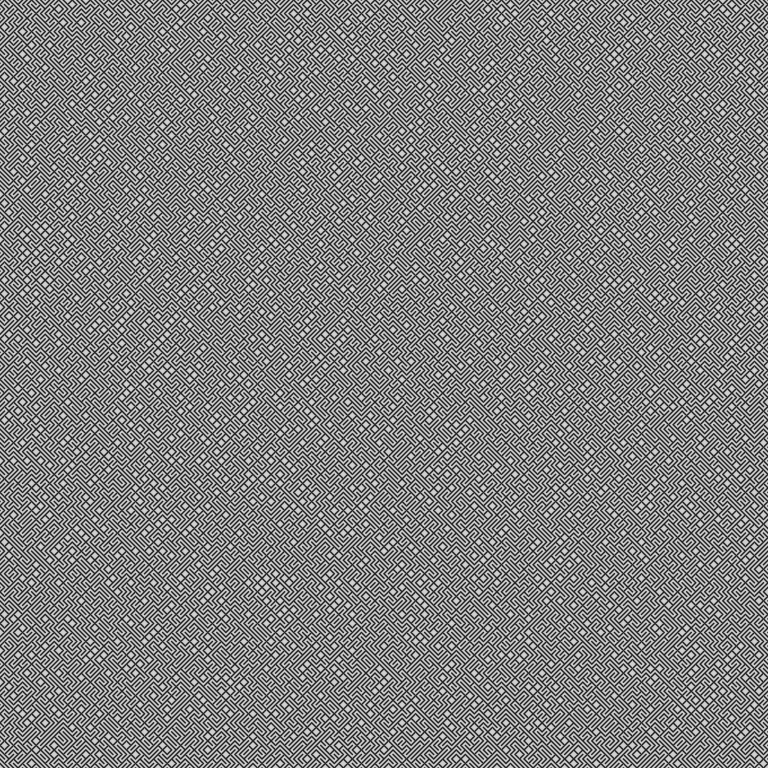
This pattern is drawn by a WebGL 1 fragment shader. Its source:

```glsl
precision highp float;

uniform vec2 u_resolution;

float hash(vec2 cell) {
  return fract(sin(dot(cell, vec2(127.1, 311.7))) * 43758.5453);
}

float segmentDistance(vec2 p, vec2 a, vec2 b) {
  vec2 ab = b - a;
  return length(p - a - ab * clamp(dot(p - a, ab) / dot(ab, ab), 0.0, 1.0));
}

// Distance to the nearest wall: each cell holds one randomly chosen diagonal
float mazeDistance(vec2 p) {
  vec2 cell = floor(p);
  vec2 local = p - cell;
  float nearest = 1.0;
  for (int y = -1; y <= 1; y++) {
    for (int x = -1; x <= 1; x++) {
      vec2 corner = vec2(float(x), float(y));
      float rising = step(0.5, hash(cell + corner));
      vec2 start = corner + vec2(0.0, 1.0 - rising);
      vec2 end = corner + vec2(1.0, rising);
      nearest = min(nearest, segmentDistance(local, start, end));
    }
  }
  return nearest;
}

void main() {
  float cellsAcross = 170.0;
  float scale = cellsAcross / min(u_resolution.x, u_resolution.y);
  float wallDistance = mazeDistance(gl_FragCoord.xy * scale);

  // Soften the wall edges over about one pixel and a half
  float halfWidth = 0.165;
  float softness = 0.7 * scale;
  float ground = smoothstep(halfWidth - softness, halfWidth + softness, wallDistance);

  vec3 wallColor = vec3(0.13);
  vec3 groundColor = vec3(0.81);
  gl_FragColor = vec4(mix(wallColor, groundColor, ground), 1.0);
}
```
